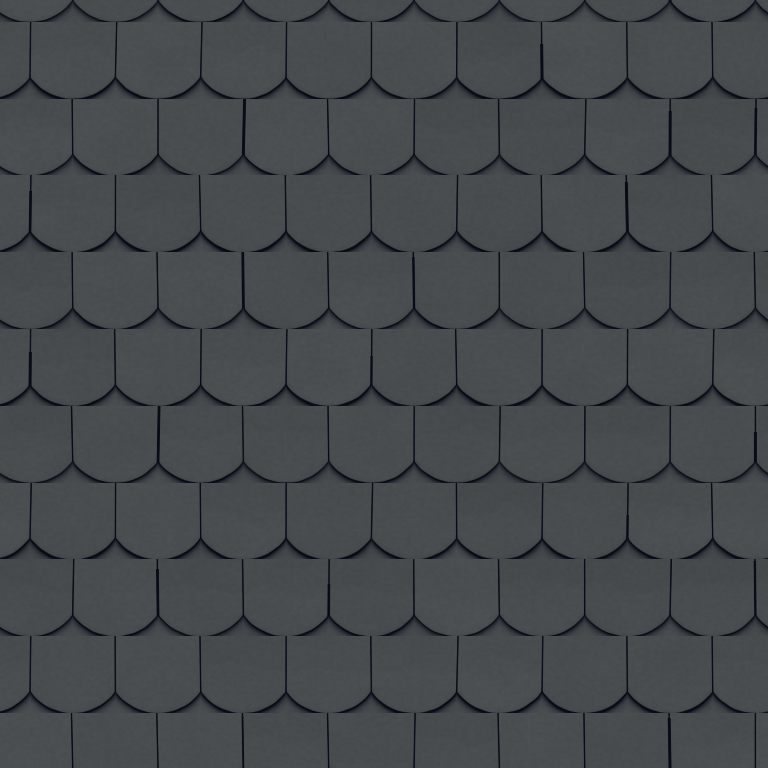
Reproduce this texture procedurally as a Shadertoy shader.

```glsl
const vec2 REPEATS = vec2(9.0, 10.0);   // slates across, courses up
const vec2 PHASE = vec2(0.352, 0.716);  // first joint and first tip
const float PITCH = 0.9;                // course height in slate widths
const float RADIUS = 0.614;             // radius of the rounded tip
const float CUSP = 0.258;               // height where two tips meet
const vec3 SLATE = vec3(0.290, 0.303, 0.313);
const vec3 INK = vec3(0.030, 0.046, 0.088);

float hash(vec2 p) {
    vec3 q = fract(p.xyx * vec3(0.1031, 0.1030, 0.0973));
    q += dot(q, q.yzx + 33.33);
    return fract((q.x + q.y) * q.z);
}

vec2 gradient(vec2 cell, vec2 period) {
    float angle = 6.28318 * hash(mod(cell, period) + 7.0);
    return vec2(cos(angle), sin(angle));
}

// Gradient noise that wraps after one canvas
float noise(vec2 uv, vec2 period) {
    vec2 p = uv * period;
    vec2 i = floor(p), f = fract(p);
    vec2 w = f * f * f * (f * (f * 6.0 - 15.0) + 10.0);
    vec2 e = vec2(0.0, 1.0);
    float a = dot(gradient(i, period), f);
    float b = dot(gradient(i + e.yx, period), f - e.yx);
    float c = dot(gradient(i + e.xy, period), f - e.xy);
    float d = dot(gradient(i + e.yy, period), f - e.yy);
    return mix(mix(a, b, w.x), mix(c, d, w.x), w.y);
}

// Horizontal position in a course, whole numbers at the joints
float courseX(float x, float row) {
    return x * REPEATS.x - PHASE.x - 0.5 * mod(row, 2.0);
}

vec2 slateId(float column, float row) {
    return mod(vec2(column, row), REPEATS);
}

// Tone of one slate, some with a faint damp upper part
float slateTone(vec2 id, float height, float stain) {
    float damp = step(0.55, hash(id + 41.0));
    float upper = smoothstep(-0.04, 0.04, height - 0.55 + 0.25 * stain);
    return 1.0 + 0.035 * (hash(id + 3.0) - 0.5) - 0.03 * damp * upper;
}

// Coverage of the gap between neighbours; some lean or open up
float jointMask(float x, float row, float height, float px) {
    float joint = floor(x + 0.5);
    vec2 id = slateId(joint, row);
    float lean = 0.05 * (hash(id + 17.0) - 0.5) * (height - CUSP);
    float opened = smoothstep(0.72, 0.95, hash(id + 29.0));
    float reach = step(height, mix(0.5, 1.0, hash(id + 53.0)));
    float halfWidth = 0.0085 + 0.009 * opened * reach;
    float d = abs(x - joint - lean) - halfWidth;
    return 1.0 - smoothstep(-0.6 * px, 0.6 * px, d);
}

// Darkness below a tip: a solid edge, then a soft cast shadow
float castShadow(float d, float edge) {
    return exp(-max(d - edge, 0.0) / 0.036);
}

void mainImage(out vec4 fragColor, in vec2 fragCoord) {
    vec2 uv = fragCoord / iResolution.xy;
    float px = REPEATS.x / iResolution.x;
    float stain = noise(uv, vec2(14.0, 18.0)) + 0.5 * noise(uv, vec2(31.0, 37.0));
    float grain = noise(uv, vec2(110.0, 150.0)) + noise(uv, vec2(230.0, 250.0));

    // Course whose tip may cover this point
    float y = uv.y * REPEATS.y - PHASE.y;
    float row = floor(y);
    float height = fract(y) * PITCH;
    float x = courseX(uv.x, row);
    float side = fract(x) - 0.5;
    vec2 upperId = slateId(floor(x), row);
    vec2 lowerId = slateId(floor(courseX(uv.x, row - 1.0)), row - 1.0);

    // Rounded tip with slightly chipped edge
    float tip = length(vec2(side, height - RADIUS)) - RADIUS;
    tip += 0.006 * noise(uv, vec2(63.0, 70.0));
    float covered = 1.0 - smoothstep(-0.7 * px, 0.7 * px, tip);

    // Upper slate with its joint and a dim lower rim
    float rim = 0.12 * exp(min(tip, 0.0) / 0.018) * step(height, RADIUS);
    vec3 upper = SLATE * slateTone(upperId, height, stain) * (1.0 - rim);
    upper = mix(upper, INK, jointMask(x, row, height, px));

    // Slate beneath, shaded by the tip; alternate courses lift more
    float lift = 0.008 + 0.014 * hash(upperId + 11.0) + 0.010 * (1.0 - mod(row, 2.0));
    float edge = lift * (1.0 - 2.5 * side * side);
    vec3 lower = SLATE * slateTone(lowerId, height + PITCH, stain);
    lower = mix(lower, INK, castShadow(tip, edge));

    vec3 color = mix(lower, upper, covered);
    color *= 1.0 + 0.03 * stain + 0.035 * grain;
    fragColor = vec4(color, 1.0);
}
```
